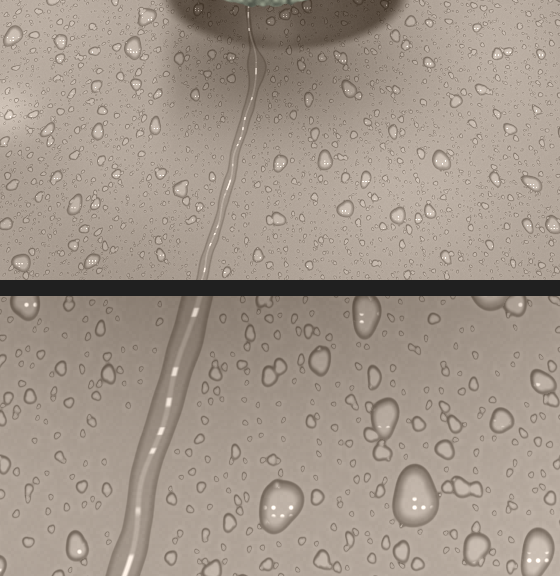
Top, the full canvas; bottom, a detail of the centre.
This texture is drawn by a Shadertoy shader. Its source:

```glsl
// Water drops and a thin trickle on a taupe surface below a dark rounded rim.
#define BASE_TONE 0.635
#define RIM_DARK 0.77
#define CORE_LIGHT 1.07
#define BIG_CELL 0.15
#define DROP_FILL 0.64
#define MERGE 0.004
#define SPARKLE_STEP 0.0105
#define SPARKLE_GAIN 0.36
#define GRAIN 0.016

float hash(vec2 p) {
    vec3 q = fract(vec3(p.xyx) * 0.1031);
    q += dot(q, q.yzx + 33.33);
    return fract((q.x + q.y) * q.z);
}

vec2 hash2(vec2 p) {
    return vec2(hash(p), hash(p + 47.3));
}

float noise(vec2 p) {
    vec2 i = floor(p), f = fract(p);
    f = f * f * (3.0 - 2.0 * f);
    return mix(mix(hash(i), hash(i + vec2(1, 0)), f.x),
               mix(hash(i + vec2(0, 1)), hash(i + vec2(1, 1)), f.x), f.y);
}

float blob(vec2 p, vec2 center, vec2 size) {
    vec2 q = (p - center) / size;
    return exp(-dot(q, q));
}

float trickleX(float y) {
    return 0.72 + 0.27 * y - 0.10 * smoothstep(0.7, 1.0, y)
         + 0.012 * (noise(vec2(y * 13.0, 4.0)) - 0.5);
}

float rimDistance(vec2 p) {
    return (length((p - vec2(1.02, 1.03)) / vec2(0.43, 0.205)) - 1.0) * 0.2;
}

// Broad light and shade of the surface
float surfaceTone(vec2 p) {
    float v = BASE_TONE + 0.05 * (noise(p * 2.3 + 7.0) - 0.5);
    v += 0.05 * blob(p, vec2(1.5, 0.33), vec2(0.35, 0.25));
    v += 0.05 * blob(p, vec2(0.25, 0.95), vec2(0.4, 0.3));
    v += 0.13 * blob(p, vec2(0.0, 0.6), vec2(0.13, 0.1));
    v += 0.04 * blob(p, vec2(1.85, 0.75), vec2(0.35, 0.4));
    v -= 0.04 * blob(p, vec2(0.3, 0.0), vec2(0.5, 0.25));
    float leftEdge = smoothstep(0.56, 0.66, p.x + 0.03 * noise(p * 9.0));
    v -= 0.18 * leftEdge * blob(p, vec2(0.95, 0.78), vec2(0.45, 0.24));
    float rim = rimDistance(p);
    float bowl = 0.31 + 0.09 * blob(p, vec2(1.0, 0.9), vec2(0.2, 0.07))
               + 0.06 * (noise(p * 12.0) - 0.5);
    return mix(bowl, v, smoothstep(-0.02, 0.016, rim));
}

// Four sizes of drops: returns distance and radius, gives local position and seed
vec2 dropField(vec2 p, out vec2 local, out float seed) {
    float best = 1.0, dist = 1.0, radius = 0.01, cell = BIG_CELL;
    local = vec2(0);
    seed = 0.0;
    for (int layer = 0; layer < 4; layer++) {
        vec2 home = floor(p / cell);
        for (int k = 0; k < 9; k++) {
            vec2 id = home + vec2(k % 3 - 1, k / 3 - 1);
            vec2 key = id + 71.0 * float(layer) + 100.0;
            vec2 center = (id + 0.14 + 0.72 * hash2(key)) * cell;
            float size = hash(key + 13.7);
            float gap = abs(center.x - trickleX(center.y));
            if (hash(key + 29.1) > DROP_FILL || gap < 0.024 + 0.2 * cell) continue;
            float r = cell * mix(0.14, 0.25, size * size);
            // Long axes fan out from above the rim
            vec2 axis = normalize(center - vec2(1.0, 1.4));
            axis = normalize(axis + 0.9 * (hash2(key + 5.9) - 0.5));
            vec2 q = p - center;
            vec2 u = vec2(dot(q, vec2(-axis.y, axis.x)), dot(q, axis));
            u *= mix(vec2(1.0), vec2(1.3, 0.8), hash(key + 61.0));
            float a = atan(u.y, u.x + 1e-6), ph = 6.283 * hash(key + 3.1);
            float d = length(u) - r * (1.0 + 0.09 * sin(2.0 * a + ph) + 0.07 * sin(3.0 * a - ph));
            if (d < best) { best = d; local = q / r; seed = hash(key + 8.8); }
            float h = clamp(0.5 + 0.5 * (dist - d) / MERGE, 0.0, 1.0);
            dist = mix(dist, d, h) - MERGE * h * (1.0 - h);
            radius = mix(radius, r, h);
        }
        cell *= 0.52;
    }
    return vec2(dist, radius);
}

// Rows of small lamp reflections
float sparkle(vec2 p) {
    vec2 g = p / SPARKLE_STEP;
    vec2 f = fract(g) - 0.5;
    return step(0.42, hash(floor(g) + 200.0)) * smoothstep(0.36, 0.1, length(f));
}

void mainImage(out vec4 fragColor, in vec2 fragCoord) {
    float px = 1.0 / iResolution.y;
    vec2 p = fragCoord * px;
    p.x += 1.0 - 0.5 * iResolution.x * px;
    float v = surfaceTone(p);

    // Drops: dark rim, raised pale core, reflections
    vec2 u;
    float seed;
    vec2 drop = dropField(p, u, seed);
    float depth = -drop.x / drop.y;
    float inside = smoothstep(px, -px, drop.x);
    float body = mix(RIM_DARK, CORE_LIGHT, smoothstep(0.12, 0.5, depth));
    body += 0.07 * dot(u, vec2(0.5, -0.6)) * smoothstep(0.7, 0.2, depth);
    body -= 0.10 * smoothstep(0.0035, 0.0, abs(drop.x + 0.002));
    v *= 1.0 + 0.035 * smoothstep(0.008, 0.0, drop.x);
    v *= mix(1.0, body, inside);
    float row = smoothstep(0.32, 0.15, abs(u.y + 0.2 - 0.3 * u.x * u.x - 0.3 * (seed - 0.5)));
    float lit = row * smoothstep(0.75, 0.45, abs(u.x)) * smoothstep(0.012, 0.018, drop.y);
    v += SPARKLE_GAIN * inside * lit * sparkle(p);

    // Trickle: dark edges, pale ridge, glints
    float side = p.x - trickleX(p.y);
    float flare = (p.y - 0.77) / 0.055;
    float width = mix(0.018, 0.007, smoothstep(0.66, 0.85, p.y));
    width += 0.006 * (noise(vec2(p.y * 28.0, 2.0)) - 0.5) + 0.022 * exp(-flare * flare);
    float edge = abs(side) - width;
    float stream = smoothstep(px, -px, edge);
    v *= 1.0 - stream * mix(0.08, 0.24, smoothstep(-0.009, -0.001, edge));
    float ridge = smoothstep(0.005, 0.001, abs(side - 0.003 * sin(p.y * 40.0)));
    v += ridge * (0.09 + 0.28 * smoothstep(0.55, 0.8, noise(vec2(p.y * 85.0, 9.0))));

    // Warm taupe tint, then the mottled grey-green object at the top
    vec3 color = vec3(v + 0.048, v, v - 0.045);
    float bottom = 0.972 + 0.9 * (p.x - 0.94) * (p.x - 0.94) + 0.012 * noise(p * 50.0);
    vec3 mottled = vec3(0.48, 0.50, 0.44) * (0.65 + 0.6 * noise(p * 65.0));
    color = mix(color, mottled, smoothstep(-0.004, 0.004, p.y - bottom));
    color += GRAIN * (hash(floor(p * 256.0)) - 0.5);
    fragColor = vec4(clamp(color, 0.0, 1.0), 1.0);
}
```
